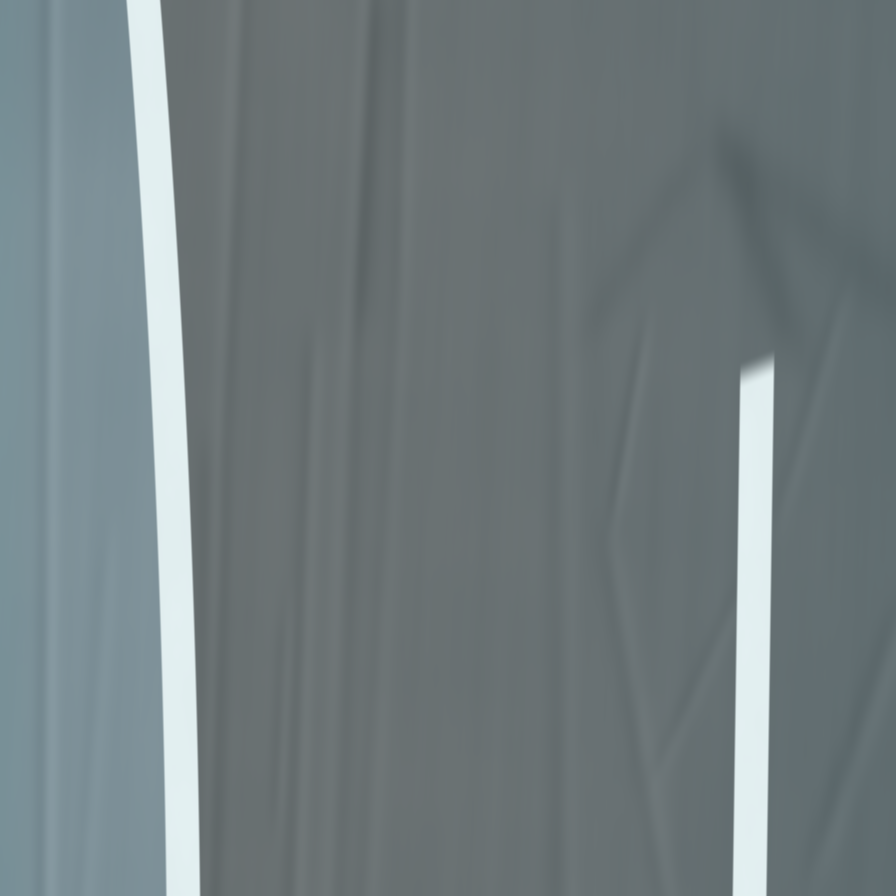
Reproduce this texture procedurally as a WebGL 1 fragment shader.

```glsl
precision highp float;
// Draped grey cloth with soft folds, a blue-grey left panel and two pale stripes.
uniform vec2 u_resolution;

#define CLOTH vec3(0.400, 0.440, 0.450)
#define PANEL vec3(0.490, 0.565, 0.595)
#define STRIPE vec3(0.885, 0.935, 0.940)
#define STREAK_GAIN 0.022
#define MOTTLE_GAIN 0.018
#define FOLD_GAIN 0.085
#define STRIPE_HALF 0.0188
#define EDGE 0.0016

float hash(vec2 p) {
  p = fract(p * vec2(0.1031, 0.1137));
  p += dot(p, p.yx + 33.33);
  return fract((p.x + p.y) * p.x * 7.31);
}

float noise(vec2 p) {
  vec2 i = floor(p), f = fract(p);
  f = f * f * (3.0 - 2.0 * f);
  return mix(mix(hash(i), hash(i + vec2(1.0, 0.0)), f.x),
             mix(hash(i + vec2(0.0, 1.0)), hash(i + 1.0), f.x), f.y);
}

float fbm(vec2 p) {
  float sum = 0.0, gain = 0.5;
  for (int i = 0; i < 4; i++) {
    sum += gain * (noise(p) - 0.5);
    p = p * 2.03 + 17.3;
    gain *= 0.5;
  }
  return sum;
}

// Fade along the segment from top a to bottom b; across is positive to the right.
float along(vec2 p, vec2 a, vec2 b, out float across) {
  vec2 d = b - a;
  float len = length(d);
  d /= len;
  across = dot(p - a, vec2(-d.y, d.x));
  float s = dot(p - a, d);
  return smoothstep(-0.05, 0.05, s) * (1.0 - smoothstep(len - 0.05, len + 0.05, s));
}

// Crease: dark on the left and light on the right.
float crease(vec2 p, vec2 a, vec2 b, float width) {
  float across;
  float fade = along(p, a, b, across);
  float u = across / width;
  return fade * u * exp(-u * u);
}

// Soft ridge of light, used with a negative sign for a valley.
float ridge(vec2 p, vec2 a, vec2 b, float width) {
  float across;
  float fade = along(p, a, b, across);
  float u = across / width;
  return fade * exp(-u * u);
}

float clothFolds(vec2 p) {
  float f = 0.0;
  // Long folds beside the left stripe
  f -= 0.55 * crease(p, vec2(0.274, 1.1), vec2(0.247, 0.48), 0.010);
  f -= 0.70 * crease(p, vec2(0.247, 0.48), vec2(0.232, -0.1), 0.010);
  f -= 0.35 * ridge(p, vec2(0.230, 0.50), vec2(0.226, -0.1), 0.012);
  // Fan of folds left of the middle
  f -= 0.65 * crease(p, vec2(0.418, 1.1), vec2(0.392, 0.60), 0.010);
  f -= 0.50 * crease(p, vec2(0.392, 0.60), vec2(0.368, -0.1), 0.012);
  f -= 0.30 * ridge(p, vec2(0.425, 1.0), vec2(0.403, 0.65), 0.016);
  f += 0.50 * crease(p, vec2(0.457, 1.1), vec2(0.447, 0.70), 0.010);
  f += 0.40 * crease(p, vec2(0.447, 0.70), vec2(0.404, -0.1), 0.011);
  f += 0.60 * crease(p, vec2(0.350, 0.62), vec2(0.325, -0.1), 0.010);
  f += 0.45 * crease(p, vec2(0.320, 0.32), vec2(0.309, 0.08), 0.008);
  // Upright fold and the bent one beside it
  f += 0.40 * crease(p, vec2(0.626, 0.78), vec2(0.630, -0.1), 0.014);
  f += 0.65 * crease(p, vec2(0.719, 0.63), vec2(0.684, 0.42), 0.008);
  f += 0.45 * crease(p, vec2(0.678, 0.40), vec2(0.750, -0.05), 0.012);
  // Slanted folds around the right stripe
  f -= 0.45 * ridge(p, vec2(0.805, 0.86), vec2(0.890, 0.60), 0.022);
  f -= 0.30 * ridge(p, vec2(0.820, 0.83), vec2(1.020, 0.65), 0.035);
  f -= 0.22 * ridge(p, vec2(0.770, 0.82), vec2(0.650, 0.62), 0.018);
  f += 0.45 * crease(p, vec2(0.940, 0.67), vec2(0.872, 0.43), 0.010);
  f += 0.40 * crease(p, vec2(0.835, 0.36), vec2(0.735, 0.14), 0.010);
  f += 0.55 * crease(p, vec2(1.010, 0.33), vec2(0.910, 0.03), 0.014);
  return f;
}

void main() {
  vec2 p = gl_FragCoord.xy / u_resolution;
  float t = 1.0 - p.y;
  float leftLine = 0.160 + 0.0775 * t - 0.033 * t * t;
  float rightLine = 0.8510 - 0.0144 * t;

  // Cloth: warm centre, cooler and darker to the right
  vec3 cloth = CLOTH + vec3(0.012, 0.002, -0.003) * (1.0 - smoothstep(0.35, 0.95, p.x));
  cloth -= vec3(0.024, 0.014, 0.012) * smoothstep(0.7, 1.05, p.x);
  cloth += FOLD_GAIN * clothFolds(p);

  // Left panel with its narrow upright folds
  vec3 panel = PANEL + vec3(-0.012, 0.006, 0.004) * (1.0 - smoothstep(0.0, 0.06, p.x));
  panel += 0.075 * crease(p, vec2(0.057, 1.1), vec2(0.050, -0.1), 0.010);
  panel += 0.030 * crease(p, vec2(0.120, 0.40), vec2(0.090, -0.05), 0.010);
  panel -= vec3(0.025) * smoothstep(0.75, 1.0, p.y);

  // Woven streaks and gentle mottling
  vec3 color = mix(panel, cloth, smoothstep(-EDGE, EDGE, p.x - leftLine));
  color += STREAK_GAIN * fbm(vec2((p.x - 0.04 * p.y) * 42.0, p.y * 2.2));
  color += MOTTLE_GAIN * fbm(p * 7.0 + 5.0) * vec3(1.2, 0.9, 0.8);

  // Pale stripes; the right one starts at a blurred slanted end
  float leftMask = 1.0 - smoothstep(-EDGE, EDGE, abs(p.x - leftLine) - STRIPE_HALF);
  float rightMask = 1.0 - smoothstep(-EDGE, EDGE, abs(p.x - rightLine) - STRIPE_HALF);
  float endLine = 0.590 + 0.42 * (p.x - rightLine);
  rightMask *= 1.0 - smoothstep(-0.018, 0.015, p.y - endLine);
  vec3 paint = STRIPE + 0.02 * fbm(p * vec2(30.0, 12.0));
  color = mix(color, paint, max(leftMask, rightMask));
  gl_FragColor = vec4(color, 1.0);
}
```
